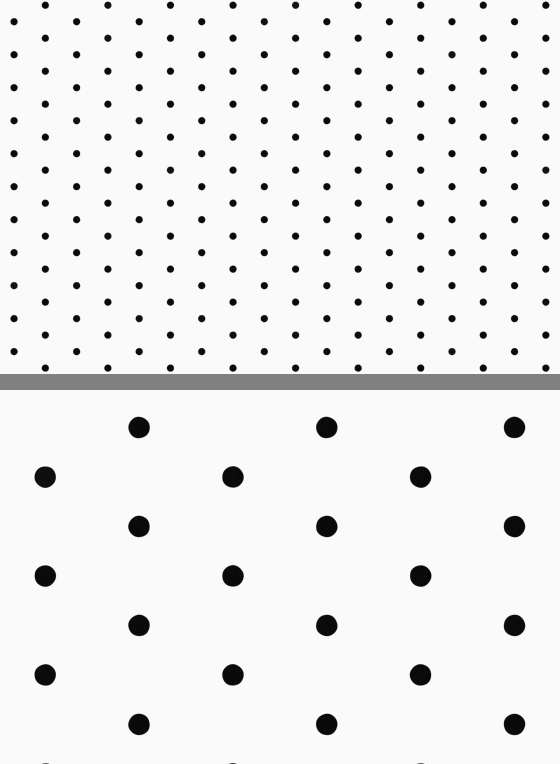
Top: the whole. Bottom: its middle third, enlarged.
Write a WebGL 2 fragment shader that draws this pattern.

```glsl
#version 300 es
precision highp float;
// Small black ink dots in staggered columns on near-white paper.

uniform vec2 u_resolution;
out vec4 fragColor;

// Lengths are fractions of the canvas width, measured from mid-left.
const vec2 PITCH = vec2(0.05586, 0.05891);
const vec2 FIRST_DOT = vec2(0.0251, 0.0006);
const float DOT_RADIUS = 0.00635;
const vec3 PAPER = vec3(0.98);
const vec3 INK = vec3(0.04);

float hash(vec2 cell) {
    return fract(sin(dot(cell, vec2(127.1, 311.7))) * 43758.545);
}

// Nearest dot of a grid whose odd columns are lowered by half a pitch.
vec2 nearestDot(vec2 grid) {
    float column = round(grid.x);
    float stagger = 0.5 * mod(column, 2.0);
    return vec2(column, round(grid.y + stagger) - stagger);
}

// Distance to the nearest jittered point in a unit grid.
float cellular(vec2 p) {
    vec2 cell = floor(p);
    float nearest = 2.0;
    for (int y = -1; y <= 1; y++) {
        for (int x = -1; x <= 1; x++) {
            vec2 c = cell + vec2(x, y);
            vec2 point = c + vec2(hash(c), hash(c + 57.0));
            nearest = min(nearest, distance(p, point));
        }
    }
    return nearest;
}

// Signed distance to a disc with a barely uneven rim.
float inkDot(vec2 p, float radius, float seed) {
    float angle = atan(p.y, p.x);
    float wobble = sin(3.0 * angle + 6.3 * seed) + sin(5.0 * angle + 17.0 * seed);
    return length(p) - radius * (1.0 + 0.008 * wobble);
}

void main() {
    float pixel = 1.0 / u_resolution.x;
    vec2 p = (gl_FragCoord.xy - vec2(0.0, 0.5 * u_resolution.y)) * pixel;

    // Dot layout
    vec2 grid = (p - FIRST_DOT) / PITCH;
    vec2 id = nearestDot(grid);
    float seed = hash(id);
    float dist = inkDot((grid - id) * PITCH, DOT_RADIUS, seed);
    float coverage = 1.0 - smoothstep(-0.75 * pixel, 0.75 * pixel, dist);

    // Faint paper grain, and a few dots with slightly thinner ink
    float grain = cellular(p * 260.0) - 0.45;
    vec3 paper = PAPER + 0.003 * grain;
    vec3 ink = INK + 0.035 * smoothstep(0.85, 1.0, seed) + 0.012 * grain;

    fragColor = vec4(mix(paper, ink, coverage), 1.0);
}
```
